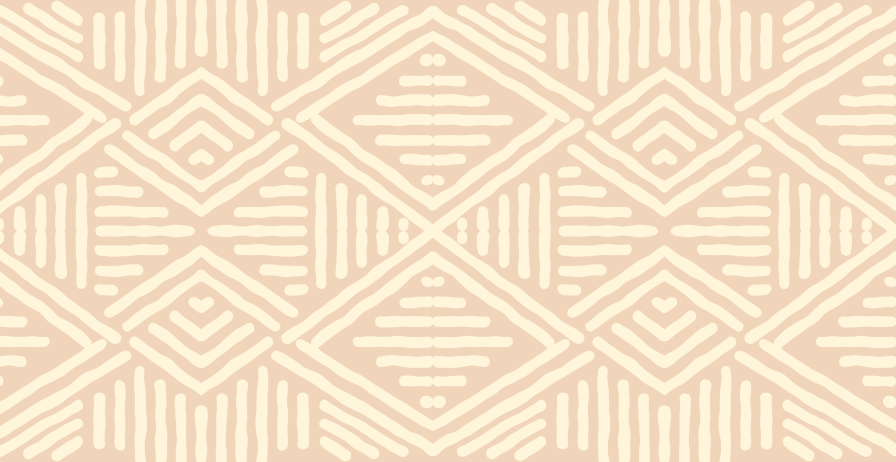
A Shadertoy shader for this pattern:

```glsl
// Hand-drawn tribal weave: cream strokes forming diamonds, chevrons and bars on sand.
// Space is folded into one mirrored quarter tile, where the strokes are capsule distances;
// gradient noise bends the strokes and varies their width.

vec2 gradientAt(vec2 cell) {
    float angle = 6.2832 * fract(sin(dot(cell, vec2(127.1, 311.7))) * 43758.5);
    return vec2(cos(angle), sin(angle));
}

float gradientNoise(vec2 p) {
    vec2 i = floor(p), f = fract(p);
    vec2 s = f * f * f * (f * (f * 6.0 - 15.0) + 10.0);
    vec2 e = vec2(1.0, 0.0);
    float low = mix(dot(gradientAt(i), f), dot(gradientAt(i + e), f - e), s.x);
    float high = mix(dot(gradientAt(i + e.yx), f - e.yx),
                     dot(gradientAt(i + 1.0), f - 1.0), s.x);
    return mix(low, high, s.y);
}

float segment(vec2 p, vec2 a, vec2 b) {
    vec2 pa = p - a, ba = b - a;
    return length(pa - ba * clamp(dot(pa, ba) / dot(ba, ba), 0.0, 1.0));
}

// Large diamond on the left axis, with the crossing lines and corner stripes
float largeDiamond(vec2 p) {
    float d = segment(p, vec2(0.0), vec2(125.0, 93.0));
    d = min(d, segment(p, vec2(0.0, 22.0), vec2(101.0, 96.0)));
    d = min(d, segment(p, vec2(0.0, 168.0), vec2(113.0, 97.0)));
    d = min(d, segment(p, vec2(0.0, 188.0), vec2(134.0, 107.0)));
    for (float i = -3.0; i <= 3.0; i++) {
        float y = 95.0 + 17.0 * i;
        d = min(d, segment(p, vec2(4.0, y), vec2(64.0 - 19.5 * abs(i), y)));
    }
    for (float i = 0.0; i < 3.0; i++) {
        vec2 start = vec2(93.0, 149.0 + 16.0 * i);
        d = min(d, segment(p, start, start + (67.0 - 24.0 * i) * vec2(-1.0, 0.6)));
    }
    return d;
}

// Small diamond on the right axis: nested chevrons over two wide V strokes
float smallDiamond(vec2 p) {
    p.x = 198.5 - p.x;
    float d = segment(p, vec2(0.0, 38.0), vec2(64.0, 82.0));
    d = min(d, segment(p, vec2(0.0, 17.0), vec2(79.0, 70.0)));
    for (float i = 0.0; i < 4.0; i++) {
        vec2 apex = vec2(0.0, 137.0 - 23.5 * i);
        d = min(d, segment(p, apex, apex + (57.0 - 17.0 * i) * vec2(1.0, -0.74)));
    }
    return d;
}

// Rows of straight bars filling the gaps between diamonds
float fillerBars(vec2 p) {
    float d = 1e3;
    for (float i = 0.0; i < 5.0; i++) {
        float x = 26.0 + 17.5 * i;
        d = min(d, segment(p, vec2(x, 4.5 - 0.6 * i), vec2(x, 6.5 + 9.7 * i)));
    }
    for (float i = 0.0; i < 4.0; i++) {
        float y = 16.8 * i;
        d = min(d, segment(p, vec2(112.0, y), vec2(188.0 - 22.0 * i, y)));
    }
    for (float i = 0.0; i < 6.0; i++) {
        float x = 198.5 - 17.4 * i;
        float bottom = max(155.0 - 11.5 * i, 86.0 + 11.5 * i);
        d = min(d, segment(p, vec2(x, bottom), vec2(x, 201.0 - 18.0 * step(4.0, i))));
    }
    return d;
}

void mainImage(out vec4 fragColor, in vec2 fragCoord) {
    // The canvas is 396 units high; each tile is 397 units square
    float pixel = 396.0 / iResolution.y;
    vec2 p = fragCoord * pixel - vec2(371.0, 198.0);
    p = abs(mod(p + 198.5, 397.0) - 198.5);

    // Uneven hand: bent paths and varying stroke width
    vec2 bent = p + 2.0 * vec2(gradientNoise(p / 23.0), gradientNoise(p / 23.0 + 40.0));
    float halfWidth = 4.6 + 1.1 * gradientNoise(p / 13.0 + 80.0);

    float d = min(min(largeDiamond(bent), smallDiamond(bent)), fillerBars(bent)) - halfWidth;
    float ink = 1.0 - smoothstep(-0.7 * pixel, 0.7 * pixel, d);

    vec3 sand = vec3(0.94, 0.835, 0.73);
    vec3 cream = vec3(1.0, 0.96, 0.86);
    fragColor = vec4(mix(sand, cream, ink), 1.0);
}
```
